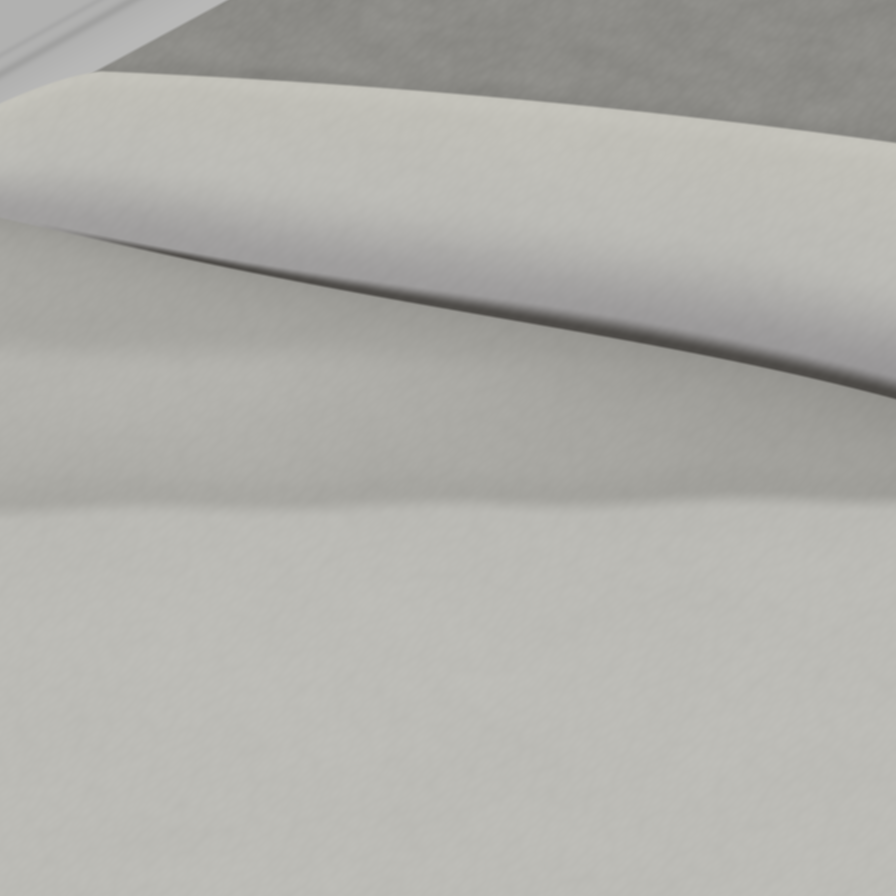
Reproduce this texture procedurally as a Shadertoy shader.

```glsl
// Folded pale bed linen with a thick rolled hem, a darker sheet behind and a strip of floor.

const vec3 LINEN = vec3(0.735, 0.733, 0.713);
const vec3 LINEN_WARM = vec3(0.750, 0.745, 0.715);
const vec3 ROLL_SHADE = vec3(0.595, 0.588, 0.592);
const vec3 CONTACT_DARK = vec3(0.275, 0.265, 0.250);
const vec3 FOLD_SHADE = vec3(0.655, 0.652, 0.632);
const vec3 DEEP_SHADE = vec3(0.560, 0.556, 0.538);
const vec3 BACK_SHEET = vec3(0.548, 0.545, 0.528);
const vec3 FLOOR = vec3(0.695, 0.695, 0.692);
const float EDGE_SOFTNESS = 0.0022;
const float GRAIN = 0.020;       // fine weave contrast
const float MOTTLE = 0.006;      // broad unevenness
const vec2 WEAVE_SCALE = vec2(65.0, 150.0);
const float WEAVE_ANGLE = 0.75;

vec2 hash2(vec2 p) {
    vec3 q = fract(vec3(p.xyx) * vec3(0.1031, 0.1030, 0.0973));
    q += dot(q, q.yzx + 33.33);
    return fract((q.xx + q.yz) * q.zy);
}

// Distance to the nearest jittered cell centre.
float cellular(vec2 p) {
    vec2 cell = floor(p), local = fract(p);
    float nearest = 4.0;
    for (int j = -1; j <= 1; j++)
        for (int i = -1; i <= 1; i++) {
            vec2 o = vec2(i, j);
            vec2 r = o + hash2(cell + o) - local;
            nearest = min(nearest, dot(r, r));
        }
    return sqrt(nearest);
}

// Drifting layered sines, roughly -1 to 1.
float mottle(vec2 p) {
    float sum = 0.0, gain = 0.5;
    for (int i = 0; i < 4; i++) {
        sum += gain * sin(p.x + 1.7 * sin(p.y * 0.8)) * sin(p.y + 1.3 * sin(p.x * 0.7));
        p = mat2(1.5, 1.1, -1.1, 1.5) * p + 2.3;
        gain *= 0.65;
    }
    return sum;
}

float weave(vec2 p) {
    float c = cos(WEAVE_ANGLE), s = sin(WEAVE_ANGLE);
    vec2 q = vec2(c * p.x - s * p.y, s * p.x + c * p.y) * WEAVE_SCALE;
    return 0.5 - 0.6 * cellular(q) - 0.4 * cellular(q * 0.47 + 7.0);
}

// Contours, measured down from the top of the canvas.
float rollTop(float x) {
    return 0.0755 + 0.03 * x + 0.054 * x * x + 0.040 * pow(max(1.0 - x / 0.115, 0.0), 1.4);
}

float rollBottom(float x) {
    return 0.243 + 0.2 * x + 0.005 * sin(5.5 * x) + 0.006 * pow(x, 8.0);
}

float lowerCrease(float x) {
    return 0.569 - 0.013 * x + 0.003 * sin(19.0 * x + 1.87);
}

float upperCrease(float x) {
    return 0.383 + 0.025 * x + 0.004 * sin(12.0 * x);
}

float cover(float d) {
    float w = max(EDGE_SOFTNESS, 1.0 / iResolution.y);
    return smoothstep(-w, w, d);
}

float band(float d, float width) {
    return exp(-d * d / (width * width));
}

vec3 floorColor(vec2 p) {
    float across = p.y + 0.56 * p.x;
    vec3 col = FLOOR + 0.025 * smoothstep(0.09, 0.13, across);
    col -= 0.065 * band(across - 0.083, 0.006);
    return col - 0.035 * band(across - 0.062, 0.004);
}

vec3 rollColor(vec2 p, float top, float bottom) {
    float t = (p.y - top) / (bottom - top);
    vec3 col = mix(LINEN_WARM, LINEN, smoothstep(0.0, 0.55, t));
    col += 0.015 * band(t - 0.03, 0.05);
    col = mix(col, ROLL_SHADE, smoothstep(0.48, 0.95, t) * mix(0.75, 1.0, p.x));
    // Narrow dark underside that widens to the right.
    float depth = mix(0.004, 0.018, smoothstep(0.0, 0.75, p.x));
    float dark = 1.0 - smoothstep(0.25 * depth, 1.5 * depth, bottom - p.y);
    return mix(col, CONTACT_DARK, dark * smoothstep(0.02, 0.22, p.x) * 0.92);
}

vec3 blanketColor(vec2 p, float bottom) {
    float below = p.y - bottom;
    vec3 col = mix(FOLD_SHADE, DEEP_SHADE, 0.65 * p.x * exp(-max(below, 0.0) / 0.10));
    col = mix(col, DEEP_SHADE, 0.55 * exp(-max(below, 0.0) / 0.022));
    // Lit ridge under the upper crease, fading to the right.
    float ridge = p.y - upperCrease(p.x);
    float lit = smoothstep(-0.018, 0.025, ridge) * (1.0 - 0.65 * smoothstep(0.03, 0.17, ridge));
    col += 0.050 * lit * (1.0 - smoothstep(0.2, 0.85, p.x));
    float crease = p.y - lowerCrease(p.x);
    col -= 0.018 * band(crease + 0.012, 0.02);
    vec3 front = LINEN - 0.012 * exp(-max(crease, 0.0) / 0.05);
    return mix(col, front, smoothstep(-0.010, 0.014, crease));
}

void mainImage(out vec4 fragColor, in vec2 fragCoord) {
    vec2 uv = fragCoord / iResolution.xy;
    vec2 p = vec2(uv.x, 1.0 - uv.y);
    float top = rollTop(p.x), bottom = rollBottom(p.x);
    float grain = weave(p), uneven = mottle(p * vec2(11.0, 17.0));

    // Layers from back to front.
    vec3 col = floorColor(p);
    vec3 back = BACK_SHEET + 0.02 * mottle(p * vec2(30.0, 55.0)) + 0.03 * grain;
    back -= 0.025 * band(p.y - top, 0.012);
    col = mix(col, back, cover((p.x - 0.254 + 1.85 * p.y) * 0.475));
    float onRoll = cover(p.y - top);
    col = mix(col, rollColor(p, top, bottom), onRoll);
    col = mix(col, blanketColor(p, bottom), cover(p.y - bottom));
    col += onRoll * (GRAIN * grain + MOTTLE * uneven);
    fragColor = vec4(clamp(col, 0.0, 1.0), 1.0);
}
```
